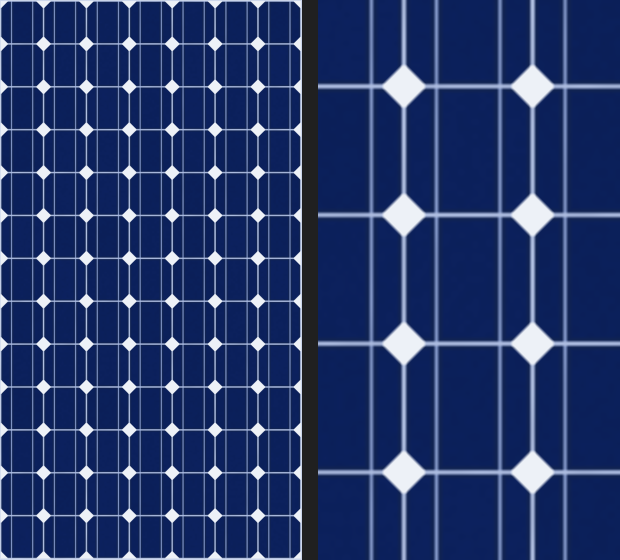
Left: the whole. Right: its middle third, enlarged.
Write a WebGL 1 fragment shader that draws this pattern.

```glsl
precision highp float;

// Solar panel: 7 by 13 navy cells with clipped corners on a pale backing sheet.
// Each cell is one repeat of the unit square; distances to its borders and to
// two busbars give the lines, and a rounded diamond fills each corner gap.

uniform vec2 u_resolution;

float hash(vec2 p) {
  return fract(sin(dot(p, vec2(127.1, 311.7))) * 43758.5453);
}

float noise(vec2 p) {
  vec2 i = floor(p);
  vec2 f = fract(p);
  f = f * f * (3.0 - 2.0 * f);
  return mix(mix(hash(i), hash(i + vec2(1.0, 0.0)), f.x),
             mix(hash(i + vec2(0.0, 1.0)), hash(i + 1.0), f.x), f.y);
}

// Coverage of a shape with signed distance d and edge softness s
float cover(float d, float s) {
  return 1.0 - smoothstep(-s, s, d);
}

// Diamond with slightly rounded tips, centred on the origin
float diamond(vec2 p, float size, float rounding) {
  vec2 r = abs(vec2(p.x + p.y, p.x - p.y)) * 0.70711 - size + rounding;
  return length(max(r, 0.0)) + min(max(r.x, r.y), 0.0) - rounding;
}

void main() {
  // Cell coordinates, counted from the upper left corner of the panel
  vec2 fromTop = vec2(gl_FragCoord.x, u_resolution.y - gl_FragCoord.y);
  vec2 grid = (fromTop / u_resolution.x - vec2(0.0022, 0.0034)) / 0.142;
  float pixel = 1.0 / (0.142 * u_resolution.x);
  float soft = max(0.7 * pixel, 0.016);

  vec2 cell = floor(grid);
  vec2 corner = fract(grid + 0.5) - 0.5;
  vec2 gap = abs(corner);
  float busbar = abs(abs(fract(grid.x) - 0.5) - 0.247);

  // Silicon: small differences between cells and a faint mottling
  vec3 color = vec3(0.045, 0.127, 0.36);
  color *= 0.97 + 0.05 * hash(cell) + 0.04 * (noise(grid * 18.0) - 0.5);

  // Duller blue beside the conductors
  float nearest = min(min(gap.x, gap.y), busbar);
  color = mix(color, vec3(0.07, 0.14, 0.31), 0.8 * cover(nearest - 0.045, 0.02));

  // Thin busbars, then the brighter gaps between cells
  float wear = 0.9 + 0.1 * noise(grid * vec2(5.0, 3.0));
  color = mix(color, vec3(0.51, 0.59, 0.78), wear * cover(busbar - 0.014, soft));
  color = mix(color, vec3(0.68, 0.74, 0.88), wear * cover(gap.y - 0.017, soft));
  color = mix(color, vec3(0.70, 0.76, 0.89), wear * cover(gap.x - 0.017, soft));

  // Backing sheet showing through the clipped corners
  float clipped = diamond(corner, 0.125, 0.03);
  color = mix(color, vec3(0.93, 0.945, 0.97), cover(clipped, soft));

  // Pale frame outside the outermost cells
  vec2 outside = abs(grid - vec2(3.5, 6.5)) - vec2(3.5, 6.5);
  float frame = max(outside.x, outside.y);
  color = mix(color, vec3(0.80, 0.84, 0.92), 1.0 - cover(frame, soft));

  gl_FragColor = vec4(color, 1.0);
}
```
